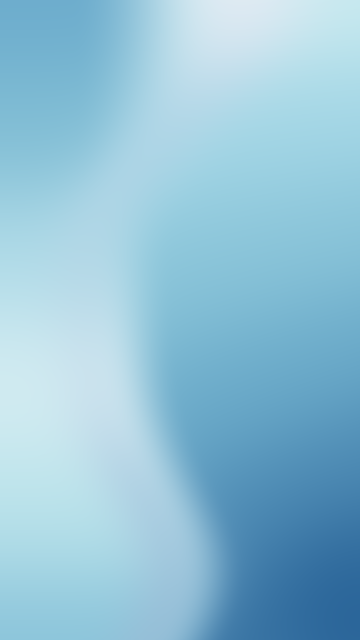
This background is drawn by a Shadertoy shader. Its source:

```glsl
// Soft blurred gradient: a pale wavy band between blue and aqua fields.

// Smooth vertical blend of six colours spaced evenly from bottom to top.
vec3 ramp(vec3 stops[6], float t) {
    vec3 sum = vec3(0.0);
    float total = 0.0;
    for (int i = 0; i < 6; i++) {
        float d = clamp(t, 0.0, 1.0) * 5.0 - float(i);
        float weight = exp(-2.0 * d * d);
        sum += weight * stops[i];
        total += weight;
    }
    return sum / total;
}

float bell(float d) {
    return exp(-d * d);
}

void mainImage(out vec4 fragColor, in vec2 fragCoord) {
    vec2 uv = fragCoord / iResolution.xy;

    // Left field: pale in the middle, blue at the top
    vec3 left = ramp(vec3[6](
        vec3(0.53, 0.76, 0.85), vec3(0.73, 0.89, 0.92), vec3(0.84, 0.93, 0.95),
        vec3(0.69, 0.86, 0.91), vec3(0.50, 0.74, 0.83), vec3(0.42, 0.67, 0.80)), uv.y);

    // Right field: tilted fade from deep blue up to pale aqua
    float tilt = 0.35 * (uv.x - 0.7) * (1.0 - uv.y);
    vec3 right = ramp(vec3[6](
        vec3(0.24, 0.47, 0.65), vec3(0.31, 0.55, 0.71), vec3(0.42, 0.67, 0.79),
        vec3(0.54, 0.77, 0.85), vec3(0.64, 0.84, 0.90), vec3(0.79, 0.92, 0.94)), uv.y - tilt);
    float corner = bell(length((uv - vec2(1.0, 0.03)) / vec2(0.28, 0.16)));
    right = mix(right, vec3(0.15, 0.38, 0.59), 0.8 * corner);

    // Wavy border between the two fields
    float bulge = bell((uv.y - 0.1) / 0.2);
    float upper = smoothstep(0.58, 1.0, uv.y);
    float edge = 0.35 + 0.2 * bulge + 0.07 * upper;
    float blur = mix(0.13, 0.22, upper);
    vec3 color = mix(left, right, smoothstep(edge - blur, edge + blur, uv.x));

    // Lavender ridge that follows the border and ends in a white glow
    vec3 ridge = ramp(vec3[6](
        vec3(0.58, 0.74, 0.84), vec3(0.66, 0.80, 0.88), vec3(0.82, 0.90, 0.94),
        vec3(0.69, 0.84, 0.90), vec3(0.67, 0.83, 0.90), vec3(0.91, 0.93, 0.96)), uv.y);
    float crest = 0.24 + 0.24 * bulge + 0.43 * upper;
    float spread = mix(0.12, 0.2, upper);
    color = mix(color, ridge, 0.9 * bell((uv.x - crest) / spread));

    fragColor = vec4(color, 1.0);
}
```
